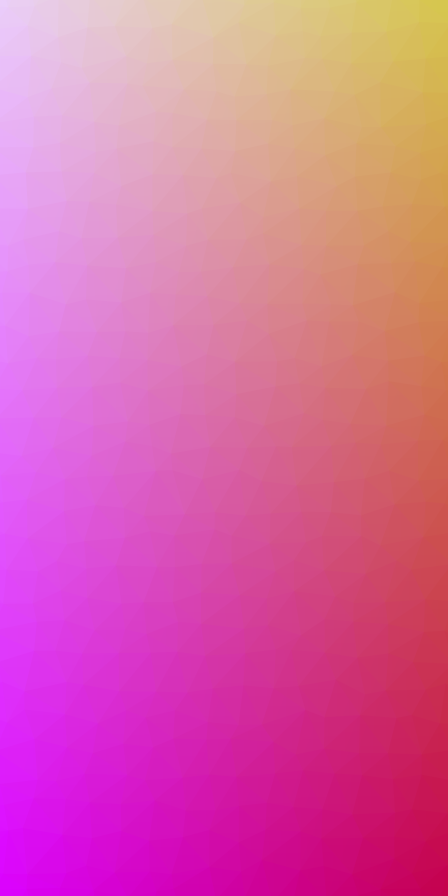
This background is drawn by a Shadertoy shader. Its source:

```glsl
// Draws a faceted low-poly mesh over a magenta, lilac, crimson and gold gradient.

const float COLUMNS = 15.0;      // mesh cells across the canvas width
const float JITTER = 0.56;       // vertex displacement range, in cells
const float FACET_AMOUNT = 0.8;  // 0 = smooth gradient, 1 = flat facets

const vec3 MAGENTA = vec3(0.86, 0.00, 1.00);
const vec3 CRIMSON = vec3(0.77, 0.00, 0.30);
const vec3 LILAC   = vec3(0.92, 0.81, 0.98);
const vec3 GOLD    = vec3(0.84, 0.78, 0.30);

vec2 hash22(vec2 p) {
    vec3 q = fract(vec3(p.xyx) * vec3(0.1031, 0.1030, 0.0973));
    q += dot(q, q.yzx + 33.33);
    return fract((q.xx + q.yz) * q.zy);
}

// Bilinear blend of the four corner colours
vec3 cornerGradient(vec2 uv) {
    vec2 t = clamp(uv, 0.0, 1.0);
    return mix(mix(MAGENTA, CRIMSON, t.x), mix(LILAC, GOLD, t.x), t.y);
}

// Grid point moved by a random offset
vec2 meshVertex(vec2 id) {
    return id + (hash22(id + 57.0) - 0.5) * JITTER;
}

// Signed distance to the line a-b, positive on its left
float leftOfEdge(vec2 p, vec2 a, vec2 b) {
    vec2 e = normalize(b - a);
    return e.x * (p.y - a.y) - e.y * (p.x - a.x);
}

// Smooth coverage of a counter-clockwise triangle
float triangleCoverage(vec2 p, vec2 a, vec2 b, vec2 c, float pixel) {
    float inside = min(leftOfEdge(p, a, b), min(leftOfEdge(p, b, c), leftOfEdge(p, c, a)));
    return clamp(0.5 + inside / pixel, 0.0, 1.0);
}

// Facet colour in rgb, weighted by the coverage in a
vec4 facet(vec2 p, vec2 a, vec2 b, vec2 c, vec2 gridSize, float pixel) {
    float coverage = triangleCoverage(p, a, b, c, pixel);
    vec2 samplePoint = mix(p, (a + b + c) / 3.0, FACET_AMOUNT);
    return vec4(cornerGradient(samplePoint / gridSize), 1.0) * coverage;
}

void mainImage(out vec4 fragColor, in vec2 fragCoord) {
    float pixel = COLUMNS / iResolution.x;
    vec2 p = fragCoord * pixel;
    vec2 gridSize = iResolution.xy * pixel;
    vec2 cell = floor(p);
    vec4 sum = vec4(0.0);

    // Split each nearby quad along its shorter diagonal
    for (int y = -1; y <= 1; y++) {
        for (int x = -1; x <= 1; x++) {
            vec2 id = cell + vec2(x, y);
            vec2 a = meshVertex(id);
            vec2 b = meshVertex(id + vec2(1.0, 0.0));
            vec2 c = meshVertex(id + vec2(1.0, 1.0));
            vec2 d = meshVertex(id + vec2(0.0, 1.0));
            if (distance(a, c) < distance(b, d)) {
                sum += facet(p, a, b, c, gridSize, pixel);
                sum += facet(p, a, c, d, gridSize, pixel);
            } else {
                sum += facet(p, a, b, d, gridSize, pixel);
                sum += facet(p, b, c, d, gridSize, pixel);
            }
        }
    }

    vec3 smoothColor = cornerGradient(p / gridSize);
    vec3 color = sum.a > 0.001 ? sum.rgb / sum.a : smoothColor;
    fragColor = vec4(color, 1.0);
}
```
